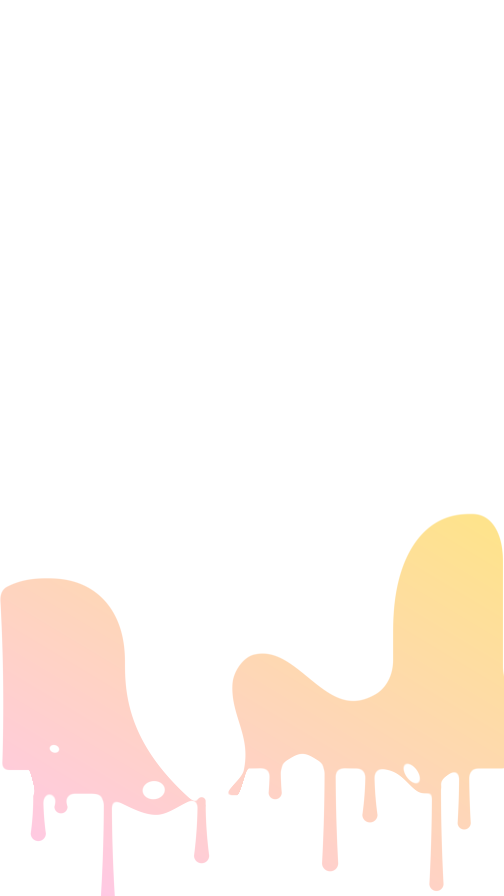
Write a Shadertoy shader that draws this background.

```glsl
// Pastel melting slime: two dripping blobs along the bottom of a white canvas.

float smoothMin(float a, float b, float k) {
    float h = max(k - abs(a - b), 0.0) / k;
    return min(a, b) - 0.25 * k * h * h;
}

float smoothMax(float a, float b, float k) {
    return -smoothMin(-a, -b, k);
}

// Length in a slightly squared norm, for full, rounded domes
float domeLength(vec2 q) {
    q = pow(abs(q), vec2(2.3));
    return pow(q.x + q.y, 1.0 / 2.3);
}

// Height of the underside of each blob
float leftBase(float x) {
    return 25.0 - 4.7 * smoothstep(5.6, 7.4, x)
                - 4.2 * smoothstep(18.0, 31.0, x)
                + 3.3 * smoothstep(31.0, 40.0, x);
}

float rightBase(float x) {
    float arch = (x - 60.0) / 4.0;
    float sag = (x - 84.0) / 4.2;
    return 25.3 + 2.9 * exp(-arch * arch) - 4.9 * exp(-sag * sag)
                - 5.3 * (1.0 - smoothstep(47.0, 49.5, x));
}

// Dome whose right side flares out into a thin tail
float leftBlob(vec2 p) {
    float flare = 0.00676 * pow(max(46.0 - p.y, 0.0), 2.3);
    vec2 q = vec2(max(p.x - 9.3 - flare, -9.3), 0.91 * max(p.y - 46.0, 0.0));
    float d = max(domeLength(q) - 15.5, leftBase(p.x) - p.y);
    float side = (p.y - 38.0) / 22.0;
    return smoothMax(d, 0.65 * (1.0 - side * side) - p.x, 1.5);
}

// Wavy hump joined to a tall, lopsided tower
float rightBlob(vec2 p) {
    float crest = 43.4 + 4.7 * cos(3.14159 * (p.x - 52.1) / 18.0);
    float edge = 47.4 - 1.3 * cos(3.14159 * (p.y - 41.2) / 13.2)
               - 2.0 * (1.0 - smoothstep(20.0, 25.0, p.y));
    float hump = smoothMax(0.8 * (p.y - crest), edge - p.x, 3.0);
    hump = max(hump, p.x - 99.8);

    // Tower half sizes and shoulder height differ on each side of its peak
    vec3 dome = p.x < 93.5 ? vec3(15.5, 23.8, 52.0) : vec3(6.3, 9.8, 66.0);
    vec2 q = vec2(p.x - 93.5, max(p.y - dome.z, 0.0)) / dome.xy;
    float tower = (domeLength(q) - 1.0) * dome.x;
    return smoothMax(smoothMin(hump, tower, 3.5), rightBase(p.x) - p.y, 1.2);
}

// Hanging drop: a neck that swells into a round bulb
float dripShape(vec2 p, vec4 drip) {
    float top = (drip.x < 43.0 ? leftBase(drip.x) : rightBase(drip.x)) - 0.6;
    float y = clamp(p.y, drip.y, top);
    float t = (top - y) / (top - drip.y);
    return length(p - vec2(drip.x, y)) - mix(drip.z, drip.w, t * t);
}

float ellipseHole(vec2 p, vec2 center, vec2 radii, float angle) {
    float c = cos(angle), s = sin(angle);
    vec2 q = mat2(c, -s, s, c) * (p - center);
    return (length(q / radii) - 1.0) * min(radii.x, radii.y);
}

void mainImage(out vec4 fragColor, in vec2 fragCoord) {
    // Canvas is 100 units wide
    vec2 p = fragCoord / iResolution.xy * vec2(100.0, 177.78);
    float pixel = 100.0 / iResolution.x;

    float d = min(leftBlob(p), rightBlob(p));

    // Drips: x, bulb height, neck radius, bulb radius
    vec4 drips[9] = vec4[9](
        vec4(7.6, 12.4, 1.0, 1.5), vec4(12.1, 17.7, 1.0, 1.3),
        vec4(21.4, -2.0, 0.8, 1.5), vec4(40.0, 8.0, 0.8, 1.5),
        vec4(54.6, 20.5, 1.1, 1.3), vec4(65.5, 6.5, 1.1, 1.6),
        vec4(73.4, 16.1, 0.9, 1.5), vec4(86.6, 2.4, 0.9, 1.4),
        vec4(92.1, 14.5, 1.0, 1.3));
    for (int i = 0; i < 9; i++) {
        d = smoothMin(d, dripShape(p, drips[i]), 2.0);
    }

    // Bubbles cut through the slime
    d = max(d, -ellipseHole(p, vec2(10.8, 29.2), vec2(0.95, 0.75), -0.3));
    d = max(d, -ellipseHole(p, vec2(30.5, 21.0), vec2(2.2, 1.8), 0.1));
    d = max(d, -ellipseHole(p, vec2(81.7, 24.3), vec2(2.2, 1.2), -0.95));

    // Diagonal gradient from pink to yellow
    float blend = clamp((p.y + 0.6 * p.x - 13.0) / 118.0, 0.0, 1.0);
    vec3 slime = mix(vec3(1.0, 0.79, 0.89), vec3(0.995, 0.89, 0.55), blend);
    float cover = smoothstep(-0.7, 0.7, -d / pixel);
    fragColor = vec4(mix(vec3(1.0), slime, cover), 1.0);
}
```
